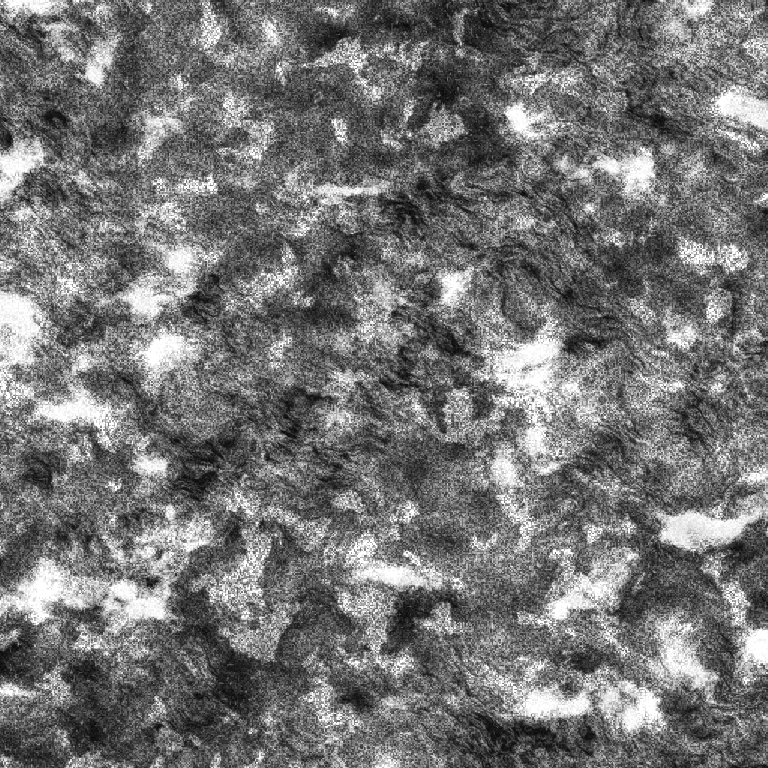
Write a WebGL 2 fragment shader that draws this texture.

```glsl
#version 300 es
precision highp float;

uniform vec2 u_resolution;
out vec4 outColor;

float hash(vec2 cell) {
  vec3 h = fract(cell.xyx * vec3(0.1031, 0.1030, 0.0973));
  h += dot(h, h.yzx + 33.33);
  return fract((h.x + h.y) * h.z);
}

float noise(vec2 p) {
  vec2 cell = floor(p);
  vec2 f = fract(p);
  f = f * f * (3.0 - 2.0 * f);
  float low = mix(hash(cell), hash(cell + vec2(1, 0)), f.x);
  float high = mix(hash(cell + vec2(0, 1)), hash(cell + vec2(1, 1)), f.x);
  return mix(low, high, f.y);
}

// Rotated octaves, normalised to 0..1
float fbm(vec2 p) {
  float sum = 0.0, total = 0.0, weight = 1.0;
  for (int i = 0; i < 6; i++) {
    sum += weight * noise(p);
    total += weight;
    weight *= 0.55;
    p = mat2(1.6, 1.2, -1.2, 1.6) * p + 17.3;
  }
  return sum / total;
}

// Fine fibres that run down to the right, cut by thin dark cracks
float fibres(vec2 p) {
  vec2 q = vec2(dot(p, vec2(0.82, -0.57)), dot(p, vec2(0.57, 0.82)));
  float strands = 0.5 * noise(q * vec2(60, 170) + 60.0) + 0.5 * noise(q * vec2(130, 370) + 20.0);
  float crack = 1.0 - smoothstep(0.0, 0.16, abs(noise(q * vec2(34, 100) + 90.0) - 0.5));
  return strands - 0.5 - 0.2 * crack;
}

void main() {
  vec2 uv = gl_FragCoord.xy / min(u_resolution.x, u_resolution.y);
  vec2 warp = vec2(fbm(uv * 9.0 + 40.0), fbm(uv * 9.0 + 80.0)) - 0.5;
  vec2 p = uv + 0.07 * warp;

  // Broad regions and cloudy mottling
  float region = fbm(p * 3.5 + 11.0);
  float mottle = fbm(p * vec2(19, 24) + 30.0);
  float patchField = fbm(p * vec2(9, 13) + 53.0) + 0.15 * (region - 0.5);
  float tone = 0.335 + 0.3 * (region - 0.5) + 0.72 * (mottle - 0.5);
  tone += 0.09 * smoothstep(0.5, 0.66, patchField);

  // Fibrous areas alternate with darker areas of pale flecks
  float fibrous = smoothstep(0.42, 0.56, fbm(p * 4.5 + 120.0));
  tone += mix(0.15, 0.5, fibrous) * fibres(uv + 0.09 * warp) + 0.06 * (fibrous - 0.5);
  float flecks = smoothstep(0.55, 0.69, fbm(p * 30.0 + 150.0));
  tone += mix(0.38, 0.16, fibrous) * flecks;

  // Sharp grain scales with the tone
  float grain = 0.75 * hash(floor(uv * 512.0) + 7.0) + 0.25 * noise(uv * 260.0 + 200.0) - 0.5;
  tone = max(tone, 0.08) * (1.0 + 1.15 * grain);
  tone += 0.22 * smoothstep(0.78, 0.95, noise(uv * 290.0 + 300.0)) * (1.0 - fibrous);

  // Small bright patches with ragged, softly fading rims
  float ragged = patchField + 0.25 * (mottle - 0.5) + 0.04 * grain;
  float bright = smoothstep(0.63, 0.77, ragged);
  tone = mix(tone, 0.95 + 0.3 * (mottle - 0.5) + 0.14 * grain, bright);

  outColor = vec4(vec3(clamp(tone, 0.0, 1.0)), 1.0);
}
```
